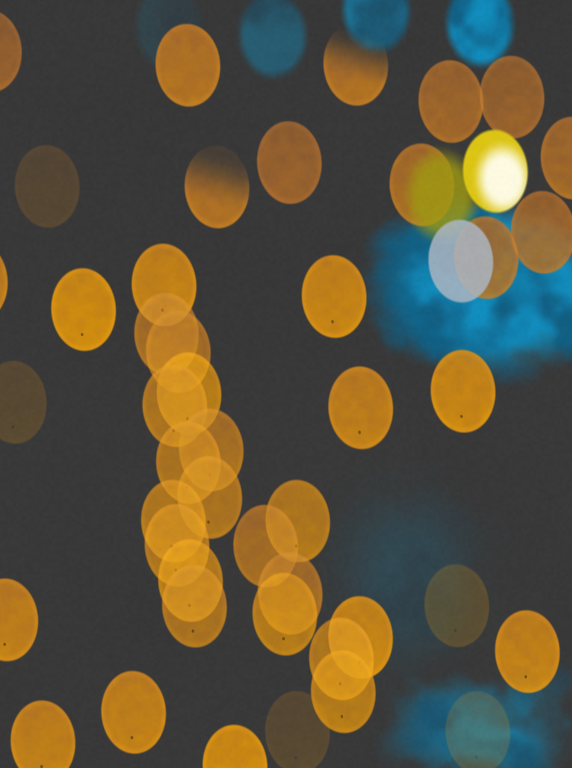
Give the GLSL for this background, as a Shadertoy shader.

```glsl
// Out-of-focus amber light discs with blue glows on a charcoal night background.

const float RADIUS = 0.054;

vec3 hash3(float n) {
    vec3 h = fract(n * vec3(0.1031, 0.1130, 0.0973));
    h += dot(h, h.yzx + 33.33);
    return fract((h.xxy + h.yzz) * h.zyx);
}

float hash(vec2 p) {
    vec3 h = fract(p.xyx * 0.1031);
    h += dot(h, h.yzx + 33.33);
    return fract((h.x + h.y) * h.z);
}

float noise(vec2 p) {
    vec2 i = floor(p), f = fract(p);
    f = f * f * (3.0 - 2.0 * f);
    return mix(mix(hash(i), hash(i + vec2(1, 0)), f.x),
               mix(hash(i + vec2(0, 1)), hash(i + vec2(1, 1)), f.x), f.y);
}

float fbm(vec2 p) {
    return 0.55 * noise(p) + 0.3 * noise(p * 2.1 + 7.0) + 0.15 * noise(p * 4.3 + 19.0);
}

// Position inside a slightly tilted upright oval; its length is 1 on the edge
vec2 ovalSpace(vec2 p, vec2 center) {
    vec2 q = p - center;
    return vec2(q.x + 0.07 * q.y, q.y - 0.07 * q.x) * vec2(1.28, 1.0) / RADIUS;
}

float ovalMask(vec2 q, float blur) {
    return 1.0 - smoothstep(1.0 - blur, 1.0 + blur, length(q));
}

vec3 amber(float heat) {
    vec3 dim = vec3(0.45, 0.31, 0.21), mid = vec3(0.69, 0.43, 0.17);
    vec3 bright = vec3(0.88, 0.59, 0.05);
    return mix(mix(dim, mid, clamp(heat * 2.0, 0.0, 1.0)), bright,
               clamp(heat * 2.0 - 1.0, 0.0, 1.0));
}

// Translucent disc with a lit rim; fade dissolves its upper part
void paintDisc(inout vec3 col, vec2 p, vec2 center, float heat, float opacity, float fade) {
    vec2 q = ovalSpace(p, center);
    float rim = smoothstep(0.82, 0.96, length(q));
    float grain = noise(p * 90.0 + center * 50.0) - 0.5;
    vec3 tint = amber(heat + 0.12 * grain - 0.08 * q.y) * (0.97 + 0.07 * rim);
    float overlap = smoothstep(0.4, 0.85, col.r);
    tint += overlap * vec3(0.09, 0.10, 0.03);
    float speck = 1.0 - smoothstep(0.02, 0.06, length(q - vec2(-0.1, -0.6) - 0.3 * grain * 0.1));
    tint *= 1.0 - 0.4 * speck * step(0.7, heat);
    float lit = mix(1.0, 1.0 - smoothstep(-0.5, 0.9, q.y + 0.3 * q.x), fade);
    col = mix(col, tint, ovalMask(q, 0.035) * opacity * lit);
}

// Zones left free of loose discs: the stream, the cluster and two calm areas
bool reserved(vec2 c) {
    return length((c - vec2(0.29, 0.33)) * vec2(5.5, 3.4)) < 1.0
        || length((c - vec2(0.645, 0.72)) * vec2(6.0, 5.0)) < 1.0
        || length(c - vec2(0.58, 0.36)) < 0.1
        || length(c - vec2(0.06, 0.37)) < 0.1;
}

void paintBlue(inout vec3 col, vec2 p) {
    float cloud = fbm(p * 16.0);
    vec3 blue = mix(vec3(0.06, 0.38, 0.53), vec3(0.06, 0.57, 0.77), smoothstep(0.3, 0.7, cloud));
    float wobble = 0.6 * (cloud - 0.5);
    float main = length((p - vec2(0.645, 0.63)) * vec2(6.6, 8.8)) + wobble;
    float low = length((p - vec2(0.63, 0.05)) * vec2(7.0, 11.0)) + wobble * 2.0;
    float mist = length((p - vec2(0.53, 0.25)) * vec2(9.0, 7.0)) + wobble;
    col = mix(col, blue, 0.95 * (1.0 - smoothstep(0.7, 1.15, main)));
    col = mix(col, blue, 0.7 * (1.0 - smoothstep(0.3, 1.2, low)));
    col = mix(col, blue, 0.2 * (1.0 - smoothstep(0.2, 1.2, mist)));
    // Row of soft discs along the top, dimming to the left
    for (int i = 0; i < 4; i++) {
        float k = float(i);
        vec2 center = vec2(0.625 - 0.135 * k, 0.97 + 0.02 * sin(k * 2.0));
        col = mix(col, blue, ovalMask(ovalSpace(p, center), 0.17) * (0.95 - 0.27 * k));
    }
}

void mainImage(out vec4 fragColor, in vec2 fragCoord) {
    vec2 p = fragCoord / iResolution.y;
    vec3 col = vec3(0.22) + 0.012 * (fbm(p * 5.0) - 0.5);
    paintBlue(col, p);

    // Loose discs on an even quasi-random spread, cooler towards the top
    for (int i = 0; i < 32; i++) {
        vec3 r = hash3(float(i) + 3.0);
        vec2 center = fract(0.5 + float(i) * vec2(0.7549, 0.5698));
        center = center * vec2(0.79, 1.04) - 0.02 + 0.04 * (r.xy - 0.5);
        if (reserved(center)) continue;
        float high = smoothstep(0.6, 0.8, center.y);
        float heat = mix(0.72 + 0.28 * r.x, 0.3 + 0.35 * r.x, high);
        float opacity = r.z < 0.22 ? 0.22 : 0.92;
        paintDisc(col, p, center, heat, opacity, high * step(0.45, r.y));
    }

    // Ring of discs around the brightest light
    for (int i = 0; i < 6; i++) {
        vec3 r = hash3(float(i) + 61.0);
        float angle = float(i) * 1.047 + 0.4 * r.x;
        vec2 center = vec2(0.65, 0.775) + vec2(cos(angle), sin(angle)) * (0.085 + 0.03 * r.y);
        paintDisc(col, p, center, 0.4 + 0.3 * r.z, 0.85, 0.0);
    }

    // Lime haze, pale disc and the white-hot light
    vec2 pale = ovalSpace(p, vec2(0.6, 0.66)), hot = ovalSpace(p, vec2(0.645, 0.777));
    col = mix(col, vec3(0.62, 0.60, 0.07), 0.8 * ovalMask(ovalSpace(p, vec2(0.575, 0.745)), 0.3));
    col = mix(col, vec3(0.67, 0.71, 0.76), 0.85 * ovalMask(pale, 0.04));
    vec3 core = mix(vec3(0.86, 0.77, 0.08), vec3(0.99, 0.98, 0.88),
                    1.0 - smoothstep(0.45, 1.0, length(hot - vec2(0.22, -0.2))));
    col = mix(col, core, ovalMask(hot, 0.05));

    // Two overlapping strands of warm discs
    for (int i = 0; i < 17; i++) {
        vec3 r = hash3(float(i) + 17.0);
        float k = float(i), j = k - 11.0;
        vec2 center = i < 11 ? vec2(0.25, 0.565 - 0.036 * k) : vec2(0.37 + 0.01 * j, 0.32 - 0.044 * j);
        center += (r.xy - 0.5) * vec2(0.085, 0.03);
        paintDisc(col, p, center, 0.62 + 0.4 * r.z, 0.8, 0.0);
    }

    col += 0.014 * (noise(p * 260.0) - 0.5);
    fragColor = vec4(clamp(col, 0.0, 1.0), 1.0);
}
```
